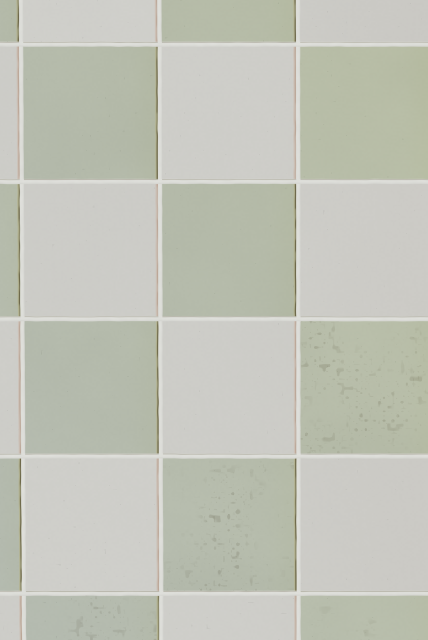
This texture is drawn by a WebGL 2 fragment shader. Its source:

```glsl
#version 300 es
precision highp float;
// Checkerboard wall of sage and off-white glazed tiles with pale raised grout.
// A slightly sheared grid gives each cell; the joints are bands around its
// lines, and value noise supplies the glaze drift, stains and broken shadows.

#define PITCH vec2(0.2155, 0.2145)    // tile spacing, in canvas heights
#define ORIGIN vec2(0.0332, 0.0730)   // first crossing of the joints
#define JOINT vec2(0.0052, 0.0039)    // half width of the joints
#define LIP 0.0040                    // exposed tile edge beside upright joints
#define GLAZE_DRIFT 0.016             // tone change between tiles
#define STAIN 0.075                   // strength of the speckled wear

const vec3 SAGE = vec3(0.712, 0.735, 0.668);
const vec3 OFF_WHITE = vec3(0.808, 0.807, 0.789);
const vec3 GROUT = vec3(0.868, 0.870, 0.852);
const vec3 OLIVE_SHADOW = vec3(0.43, 0.41, 0.29);
const vec3 CLAY_EDGE = vec3(0.735, 0.655, 0.595);

uniform vec2 u_resolution;
out vec4 fragColor;

float hash(vec2 p) {
    return fract(sin(dot(p, vec2(127.1, 311.7))) * 43758.5453);
}

float noise(vec2 p) {
    vec2 i = floor(p), f = fract(p);
    f = f * f * (3.0 - 2.0 * f);
    return mix(mix(hash(i), hash(i + vec2(1, 0)), f.x),
               mix(hash(i + vec2(0, 1)), hash(i + vec2(1, 1)), f.x), f.y);
}

float fbm(vec2 p) {
    float sum = 0.0, gain = 0.5;
    for (int i = 0; i < 4; i++) {
        sum += gain * noise(p);
        p = p * 2.03 + 17.3;
        gain *= 0.5;
    }
    return sum;
}

// Smooth-edged band covering lo..hi
float band(float x, float lo, float hi, float aa) {
    return smoothstep(lo - aa, lo + aa, x) - smoothstep(hi - aa, hi + aa, x);
}

// Glazed face: tone per tile, slow colour drift, and speckles on worn tiles
vec3 tileFace(vec2 p, vec2 cell, vec2 local, float isSage) {
    float tone = hash(cell + 3.7) - 0.5;
    float cloud = fbm(p * 9.0 + cell * 5.0) - 0.47;
    vec3 col = mix(OFF_WHITE, SAGE, isSage);
    col += GLAZE_DRIFT * (tone + cloud * mix(0.4, 1.3, isSage));

    // Yellower glaze to the upper right, cooler to the lower left
    float warmth = p.x * 1.4 + p.y * 0.8 - 0.85 + 0.3 * tone;
    col += isSage * warmth * vec3(0.006, 0.004, -0.028);
    col -= (1.0 - isSage) * smoothstep(0.3, 0.7, p.x) * vec3(0.008, 0.012, 0.013);
    col -= isSage * smoothstep(0.75, 1.0, local.x) * vec3(0.005, 0.005, 0.014);

    // Wear gathers on the sage tiles along the lower diagonal
    float worn = isSage * smoothstep(-1.5, 0.0, cell.x - cell.y);
    float patches = smoothstep(0.35, 0.7, fbm(p * 14.0 + 8.0) + 0.15 * (0.5 - local.y));
    float spots = smoothstep(0.70, 0.90, noise(p * 140.0))
                + 0.5 * smoothstep(0.76, 0.95, noise(p * 260.0 + 31.0));
    col -= worn * patches * STAIN * spots * vec3(0.9, 1.0, 1.05);
    col -= worn * 0.012 * smoothstep(0.4, 0.0, local.y);

    // Sparse pinpricks and fine grain everywhere
    col -= 0.035 * smoothstep(0.93, 1.0, noise(p * 170.0 + 90.0));
    return col + 0.006 * (noise(p * 330.0) - 0.5);
}

void main() {
    vec2 p = gl_FragCoord.xy / u_resolution.y;
    float aa = 0.7 / u_resolution.y;

    // Grid with a faint lean that fades toward the right
    vec2 g = p - ORIGIN;
    g.x += (p.y - 0.5) * (0.0052 - 0.009 * p.x);
    vec2 cell = floor(g / PITCH) + vec2(0.0, 1.0);
    vec2 local = fract(g / PITCH);
    float isSage = 1.0 - mod(cell.x + cell.y, 2.0);
    vec3 col = tileFace(p, cell, local, isSage);

    // Signed distance to the nearest joint line on each axis
    vec2 d = (fract(g / PITCH + 0.5) - 0.5) * PITCH;
    d += 0.0007 * (vec2(noise(p.yx * 70.0), noise(p * 70.0 + 40.0)) - 0.5);

    // Lip on the right side of each tile: pale bevel, then a broken shadow
    float broken = 0.55 + 0.45 * smoothstep(0.15, 0.6, noise(vec2(cell.x * 9.0, p.y * 60.0)));
    float seam = LIP - JOINT.x;
    vec3 bevel = mix(vec3(0.80, 0.755, 0.715), vec3(0.70, 0.70, 0.57), isSage);
    vec3 shadow = mix(CLAY_EDGE, OLIVE_SHADOW, isSage);
    col = mix(col, bevel, band(d.x, -JOINT.x, seam, aa));
    col = mix(col, shadow, broken * band(d.x, seam - 0.0022, seam, aa));

    // Upright grout, softly rounded toward its right side
    float upright = band(d.x, seam, JOINT.x, aa);
    vec3 grout = GROUT + 0.022 * (fbm(p * 90.0) - 0.5);
    col = mix(col, grout - 0.025 * smoothstep(0.002, JOINT.x, d.x), upright);

    // Level grout with a thin shadow under the tile above
    float level = band(d.y, -JOINT.y, JOINT.y, aa);
    vec3 levelGrout = grout - 0.030 * smoothstep(0.0, -JOINT.y, d.y);
    float underline = band(d.y, JOINT.y - 0.0016, JOINT.y, aa) * (1.0 - upright);
    levelGrout = mix(levelGrout, vec3(0.69, 0.68, 0.63), underline * (0.45 + 0.4 * broken));
    col = mix(col, levelGrout, level);

    fragColor = vec4(clamp(col, 0.0, 1.0), 1.0);
}
```
